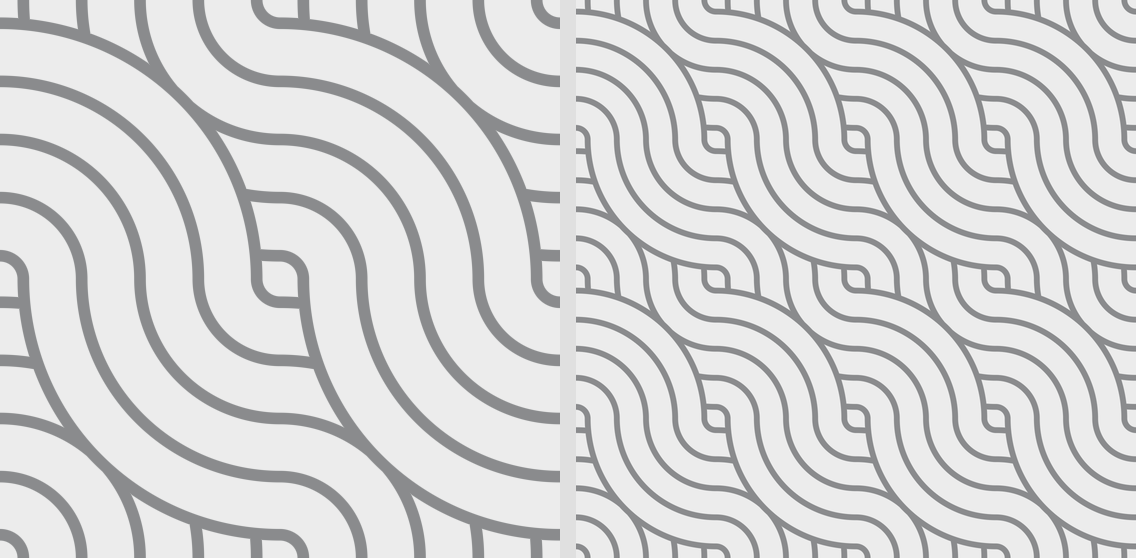
Left: one tile. Right: repeated 2 by 2.
This pattern is drawn by a Shadertoy shader. Its source:

```glsl
// Interlaced wave bands: quarter-circle ring fans that overlap in alternating rows.

const vec2  CELLS        = vec2(2.0, 2.0);        // cells across and down (rows must be even)
const float INNER_RADIUS = 1.0 / 12.0;            // smallest ring, in cells
const float RING_STEP    = 5.0 / 24.0;            // spacing that makes rings join between cells
const float LAST_RING    = 4.0;                   // index of the outermost ring
const float LINE_WIDTH   = 1.0 / 24.0;            // stroke width, in cells
const vec3  PAPER_COLOR  = vec3(0.927, 0.927, 0.927);
const vec3  LINE_COLOR   = vec3(0.540, 0.547, 0.553);

// Distance from a point at the given radius to the nearest ring centreline.
float ringDistance(float radius) {
    float ring = clamp(round((radius - INNER_RADIUS) / RING_STEP), 0.0, LAST_RING);
    return abs(radius - INNER_RADIUS - ring * RING_STEP);
}

// Distance to the visible lines, with one fan covering the other.
float waveDistance(vec2 p) {
    vec2 cell = fract(p);
    float lowerLeft  = length(cell);
    float upperRight = length(cell - 1.0);

    // The fan on top swaps from row to row.
    bool oddRow = mod(floor(p.y), 2.0) > 0.5;
    float topRadius   = oddRow ? lowerLeft : upperRight;
    float underRadius = oddRow ? upperRight : lowerLeft;

    // The lower fan shows only outside the rim of the upper one.
    float rim = INNER_RADIUS + LAST_RING * RING_STEP;
    float d = ringDistance(topRadius);
    return topRadius < rim ? d : min(d, ringDistance(underRadius));
}

void mainImage(out vec4 fragColor, in vec2 fragCoord) {
    vec2 p = fragCoord / iResolution.xy * CELLS;
    float pixel = max(CELLS.x / iResolution.x, CELLS.y / iResolution.y);

    // Antialiased stroke over flat paper.
    float edge = waveDistance(p) - 0.5 * LINE_WIDTH;
    float ink = 1.0 - smoothstep(-0.75 * pixel, 0.75 * pixel, edge);
    fragColor = vec4(mix(PAPER_COLOR, LINE_COLOR, ink), 1.0);
}
```
